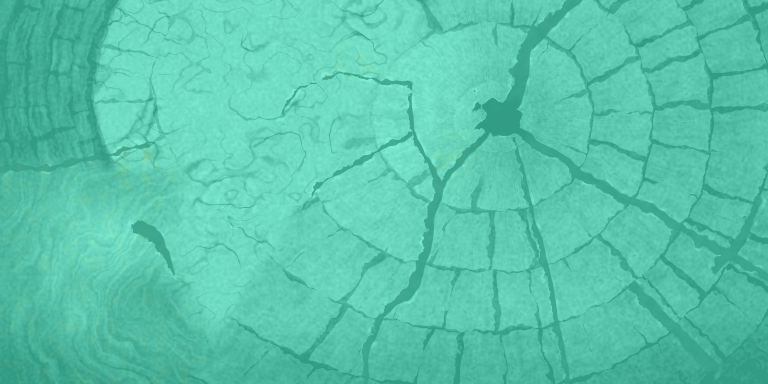
This texture is drawn by a Shadertoy shader. Its source:

```glsl
#define DARK vec3(.20, .61, .52)
#define LIGHT vec3(.465, .90, .80)
#define OCHRE vec3(.07, -.01, -.10)
#define PITH vec2(1.30, .693)
#define HEART vec2(.70, .77)
#define BOSS vec2(.59, .47)
#define KNOT vec2(.97, .96)
#define RING_STEP .155
#define GRAIN .40
#define TAU 6.2832

vec2 hash2(vec2 p) {
  vec3 q = fract(p.xyx * vec3(.1031, .1030, .0973));
  q += dot(q, q.yzx + 33.33);
  return fract((q.xx + q.yz) * q.zy);
}

float corner(vec2 cell, vec2 f) { return dot(hash2(cell) * 2. - 1., f); }

float noise(vec2 p) {
  vec2 i = floor(p), f = fract(p), u = f * f * (3. - 2. * f), e = vec2(1, 0);
  return mix(mix(corner(i, f), corner(i + e, f - e), u.x),
    mix(corner(i + e.yx, f - e.yx), corner(i + 1., f - 1.), u.x), u.y);
}

float fbm(vec2 p) {
  float sum = 0., amp = 1.;
  for (int i = 0; i < 4; i++) {
    sum += amp * noise(p);
    p = mat2(1.6, 1.2, -1.2, 1.6) * p + 7.3;
    amp *= .55;
  }
  return sum;
}

// Joins a tapered polyline to the distance d
void crack(inout float d, vec2 p, mat4x2 k, float w0, float w1) {
  for (int i = 0; i < 3; i++) {
    vec2 v = k[i + 1] - k[i], q = p - k[i];
    float t = clamp(dot(q, v) / dot(v, v), 0., 1.);
    d = min(d, length(q - v * t) - mix(w0, w1, (float(i) + t) / 3.));
  }
}

// Distance to ring gaps and the radial splits between them
float rings(float r, float angle, float gap, float density, float width) {
  float band = floor(r / gap), f = fract(r / gap);
  float n = floor(density * (band + 1.)), s = angle / TAU * n;
  vec2 rnd = hash2(vec2(floor(s) + 40., band * 7.));
  float split = abs(fract(s) - .3 - .4 * rnd.x) * TAU * (r + .08) / n;
  float reach = smoothstep(.2, 1., rnd.y + .7 * abs(f - .5));
  return min(min(f, 1. - f) * gap - width * .5, split - width * (1.5 * reach - .35));
}

float ink(float d, float soft) { return 1. - smoothstep(-soft, soft, d); }

float glow(vec2 p, float x, float y, float sx, float sy) {
  vec2 q = (p - vec2(x, y)) / vec2(sx, sy);
  return exp(-dot(q, q));
}

void mainImage(out vec4 fragColor, in vec2 fragCoord) {
  vec2 p = fragCoord / iResolution.y;
  float soft = .5 / iResolution.y + .0008;
  float cloud = fbm(p * 4.), rough = fbm(p * 30.);
  float wobble = .008 * noise(p * 11.) + .006 * rough;
  vec2 w = p + .016 * vec2(noise(p * 13.), noise(p * 13. + 31.))
    + .010 * vec2(rough, noise(p * 48. + 9.));

  // Polar frames of the split disc and the pale heart
  vec2 q = w - PITH, h = w - HEART, b = w - BOSS;
  float left = max(0., -q.x / (length(q) + .001));
  float r = length(q) / (1. + .35 * left * left), rh = length(h);
  float a = atan(q.x * .83 - q.y * .56, -q.x * .56 - q.y * .83);
  float ah = atan(h.y, -h.x);

  // Regions
  float disc = smoothstep(-.02, .02, p.x - .493 - p.y * .63 - .04 * cloud);
  float pale = 1. - disc, upper = smoothstep(.53, .60, p.y + .06 * cloud);
  float bark = pale * upper * smoothstep(.43, .49, rh);
  float fibre = pale * (1. - upper) * smoothstep(.53, .40, p.x - .12 * smoothstep(.3, 0., p.y));
  float heart = pale - bark - fibre;

  // Broad light
  float tone = .89 * heart + .33 * bark + .53 * fibre + disc * (.6 + .13 * fract((r - .09) / RING_STEP));
  tone += .2 * disc * (glow(p, 1.02,.57, .25,.28) + glow(p, 1.13,.83, .12,.17));
  tone += .28 * fibre * glow(p, .28,.38, .2,.1) + .09 * cloud;
  tone -= .34 * smoothstep(.22, -.02, p.y) + .17 * smoothstep(1.5, 2., p.x);
  tone -= .17 * smoothstep(.2, 0., p.x) + .18 * glow(p, 2.,0., .4,.3);
  tone -= .14 * glow(p, 1.37,.57, .17,.11) + .25 * glow(p, .4,.23, .09,.06);

  // Grain: radial in the disc, curved elsewhere
  float ray = noise(vec2(a * 45., r * 13.)) + .6 * noise(vec2(a * 12., r * 120.));
  float arcs = noise(vec2(rh * 75., ah * 5.)) + .5 * noise(vec2(rh * 170., ah * 12.));
  float curl = noise(vec2(length(b * vec2(1., 1.3)) * 70., atan(b.y, -b.x) * 3.));
  float flow = length(w - vec2(.48, .22)) + .09 * cloud;
  float strands = noise(vec2(flow * 60., p.y * 9.)) + .6 * noise(vec2(flow * 150., p.x * 12.));
  curl *= pale * glow(p, BOSS.x,BOSS.y, .19,.15);
  tone += GRAIN * (.5 * disc * ray + bark * arcs + .8 * curl + .8 * fibre * strands);
  tone -= .25 * disc * smoothstep(.25, .6, ray);
  tone += (.09 + .06 * disc) * rough + .19 * noise(p * 110.);

  // Hairline cracks and the whorl of a knot
  float hair = abs(noise(w * vec2(8., 11.) + .7 * cloud)) / 10.;
  float fine = abs(noise(w * vec2(17., 26.) + cloud)) / 22.;
  float broken = smoothstep(-.15, .25, noise(p * 9. + 5.));
  tone -= heart * (.36 * (1. - broken) * ink(fine - .0012, soft)
    + .45 * smoothstep(-.1, .15, noise(p * 7.)) * ink(hair - .002, soft));
  float whorl = noise(vec2(length((w - KNOT) * vec2(1., 1.25)) * 48., cloud * 4.));
  tone -= .35 * glow(p, KNOT.x,KNOT.y, .12,.1) * smoothstep(.05, .3, whorl);

  // Ring gaps and radial splits
  float d = rings(max(r - .09, .001), a, RING_STEP, 9., .006) - wobble;
  tone -= .45 * disc * smoothstep(.13, .2, r) * (1. - glow(p, .98,.76, .13,.15)) * ink(d, soft);
  tone -= .28 * bark * ink(rings(rh, ah, .0575, 4., .006) - wobble, soft * 2.);
  d = rings(rh, ah, .15, 11., .0045) - wobble;
  tone -= .4 * heart * upper * smoothstep(.55, .4, p.x) * ink(d, soft);
  tone -= .4 * pale * upper * ink(abs(rh - .465) - .012 - wobble, .005);

  // Major cracks
  d = length(q * vec2(1., 1.2)) - .055 + .07 * noise(p * 28.);
  crack(d, w, mat4x2(PITH, 1.34,.74, 1.37,.883, 1.51,1.01), .023, .013);
  crack(d, w, mat4x2(PITH, 1.56,.518, 1.7,.455, 2.02,.26), .012, .01);
  crack(d, w, mat4x2(1.34,.64, 1.367,.53, 1.42,.3, 1.484,-.01), .004, .008);
  crack(d, w, mat4x2(PITH, 1.146,.518, 1.094,.3, 1.06,.23), .007, .015);
  crack(d, w, mat4x2(1.07,.24, .99,.18, .965,.1, .943,-.01), .009, .007);
  crack(d, w, mat4x2(1.146,.518, 1.073,.66, 1.068,.78, .885,.805), .008, .002);
  crack(d, w, mat4x2(1.068,.656, .95,.59, .833,.518, .78,.44), .007, .002);
  crack(d, w, mat4x2(1.65,.25, 1.7,.2, 1.75,.15, 1.86,.04), .014, .016);
  crack(d, w, mat4x2(1.98,.48, 1.94,.4, 1.91,.35, 1.86,.3), .01, .012);
  crack(d, w, mat4x2(0.,.563, .15,.57, .25,.59, .39,.622), .009, .003);
  crack(d, w, mat4x2(.36,.405, .41,.385, .44,.34, .45,.28), .02, .004);
  crack(d, w, mat4x2(.885,.805, .78,.77, .74,.72, .74,.68), .003, .001);
  d -= .009 * rough;
  tone += .22 * smoothstep(0., .25, noise(p * 35.)) * ink(d - .008, .004);
  tone = mix(tone, .1 + .1 * rough, .92 * ink(d, soft));
  tone -= .2 * glow(p, PITH.x,PITH.y, .1,.08);

  // Tint with ochre stains
  float stain = glow(p, .92,.83, .08,.04) + glow(p, .37,.57, .08,.05)
    + glow(p, 1.17,.59, .06,.05) + .3 * fibre;
  vec3 col = mix(DARK, LIGHT, clamp(tone, 0., 1.08));
  fragColor = vec4(col + OCHRE * stain * smoothstep(-.1, .5, rough), 1.);
}
```
